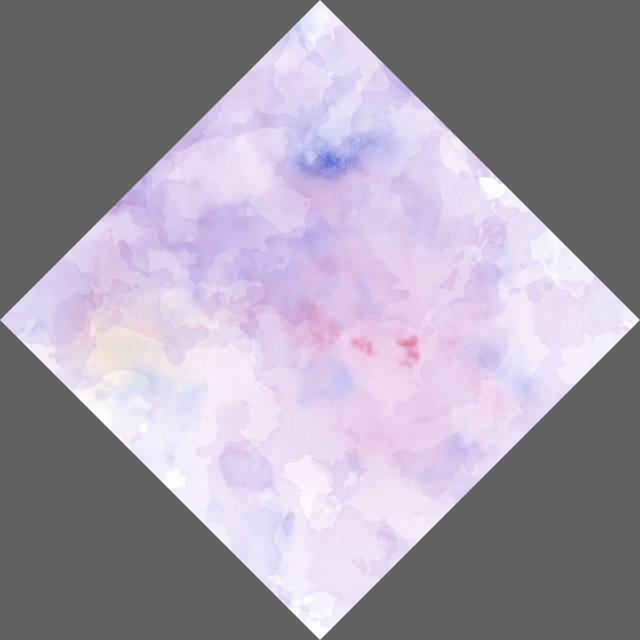
Give the GLSL for this texture, as a WebGL 1 fragment shader.

```glsl
precision highp float;
// A diamond of pale watercolour paper with lavender, blue and rose washes on grey.
uniform vec2 u_resolution;

const vec3 GREY = vec3(0.38);
const vec3 PAPER = vec3(0.995, 0.99, 1.0);
const vec3 MIST = vec3(0.945, 0.925, 0.98);
const vec3 LAVENDER = vec3(0.84, 0.81, 0.945);
const vec3 MAUVE = vec3(0.86, 0.76, 0.90);
const vec3 ROSE = vec3(0.96, 0.79, 0.89);
const vec3 CRIMSON = vec3(0.86, 0.28, 0.48);
const vec3 SKY = vec3(0.80, 0.87, 0.99);
const vec3 COBALT = vec3(0.32, 0.46, 0.87);
const vec3 CREAM = vec3(1.0, 0.955, 0.88);

float hash(vec2 p) {
  vec3 h = fract(p.xyx * 0.1031);
  h += dot(h, h.yzx + 33.33);
  return fract((h.x + h.y) * h.z);
}

// Dot product with the random gradient of one wrapped lattice corner
float corner(vec2 cell, vec2 offset, vec2 f, float period, float seed) {
  vec2 id = mod(cell + offset, period) + seed * 17.0;
  vec2 gradient = 2.0 * vec2(hash(id), hash(id + 251.0)) - 1.0;
  return dot(gradient, f - offset);
}

// Gradient noise that repeats over the unit square
float noise(vec2 uv, float period, float seed) {
  vec2 p = uv * period;
  vec2 cell = floor(p);
  vec2 f = p - cell;
  vec2 s = f * f * f * (f * (f * 6.0 - 15.0) + 10.0);
  float low = mix(corner(cell, vec2(0.0), f, period, seed),
                  corner(cell, vec2(1.0, 0.0), f, period, seed), s.x);
  float high = mix(corner(cell, vec2(0.0, 1.0), f, period, seed),
                   corner(cell, vec2(1.0), f, period, seed), s.x);
  return mix(low, high, s.y);
}

float fbm(vec2 uv, float period, float seed) {
  float sum = 0.0;
  float amplitude = 1.0;
  for (int i = 0; i < 5; i++) {
    sum += amplitude * noise(uv, period, seed + float(i));
    amplitude *= 0.5;
    period *= 2.0;
  }
  return sum;
}

// Pigment density: dried rim where crisp, gradual fade where soft
float wash(float field, float soft) {
  float depth = max(field, 0.0);
  float body = smoothstep(0.0, mix(0.025, 0.5, soft), field);
  float rim = 0.22 * exp(-depth * 9.0) + 0.38 * exp(-depth * 55.0);
  return body * (0.58 + rim * (1.0 - soft));
}

// Soft round stain
float bloom(vec2 p, vec2 center, vec2 radius) {
  vec2 d = (p - center) / radius;
  return exp(-dot(d, d));
}

vec3 glaze(vec3 color, vec3 pigment, float density) {
  return color * mix(vec3(1.0), pigment, clamp(density, 0.0, 1.0));
}

vec3 painting(vec2 uv) {
  vec2 warp = vec2(fbm(uv, 5.0, 3.0), fbm(uv, 5.0, 13.0));
  vec2 wet = uv + 0.035 * warp;
  vec2 p = uv - 0.5 + 0.06 * warp;
  float cloud = fbm(wet, 9.0, 23.0);
  float mottle = fbm(uv, 24.0, 33.0);
  float grain = noise(uv, 190.0, 43.0) + 0.7 * noise(uv, 96.0, 47.0);

  // First pale wash, leaving bare chips and ragged margins
  float margin = smoothstep(0.34, 0.5, abs(p.x + p.y));
  float cover = wash(fbm(wet, 7.0, 53.0) + 0.52 - 0.55 * margin, 0.0);
  vec3 color = glaze(PAPER, MIST, cover * 1.15);

  // Overlapping lavender washes, heavier towards the top
  float upper = smoothstep(-0.15, 0.2, p.y - 0.15 * p.x);
  for (int i = 0; i < 4; i++) {
    float layer = float(i);
    float field = fbm(wet, 4.0 + layer, 61.0 + 11.0 * layer);
    float soft = smoothstep(-0.05, 0.3, noise(uv, 6.0, 113.0 + layer));
    float density = wash(field + 0.22 * upper - 0.12, soft);
    vec3 pigment = mix(LAVENDER, MAUVE, smoothstep(-0.2, 0.4, cloud));
    color = glaze(color, pigment, density * mix(0.32, 0.48, upper) * (1.0 + 0.4 * mottle));
  }

  // Wide tints bleeding into each other
  float bleed = 0.8 + 0.6 * cloud;
  color = glaze(color, MAUVE, 0.55 * bleed * bloom(p, vec2(-0.2, 0.15), vec2(0.14, 0.11)));
  color = glaze(color, ROSE, 0.85 * bleed * bloom(p, vec2(0.1, -0.07), vec2(0.17, 0.18)));
  color = glaze(color, CREAM, bleed * bloom(p, vec2(-0.29, -0.04), vec2(0.11, 0.09)));
  float pools = smoothstep(0.12, 0.6, fbm(wet, 6.0, 127.0));
  color = glaze(color, SKY, 0.7 * pools);

  // Concentrated, granulating pigment
  float speckle = clamp(0.65 + 0.9 * mottle + 0.4 * grain, 0.0, 1.4);
  float cobalt = bloom(p, vec2(0.035, 0.27), vec2(0.055, 0.04));
  float crimson = bloom(p, vec2(0.09, -0.05), vec2(0.1, 0.07));
  color = glaze(color, COBALT, 0.8 * cobalt * speckle);
  color = glaze(color, CRIMSON, crimson * speckle * smoothstep(0.0, 0.55, cloud + 0.4 * mottle));
  return color * (1.0 + 0.022 * grain);
}

void main() {
  vec2 uv = gl_FragCoord.xy / u_resolution;
  vec2 q = abs(uv - 0.5);
  float outside = (q.x + q.y - 0.5) * 0.7071;
  float pixel = 0.7 / min(u_resolution.x, u_resolution.y);
  vec3 color = mix(painting(uv), GREY, smoothstep(-pixel, pixel, outside));
  gl_FragColor = vec4(clamp(color, 0.0, 1.0), 1.0);
}
```
